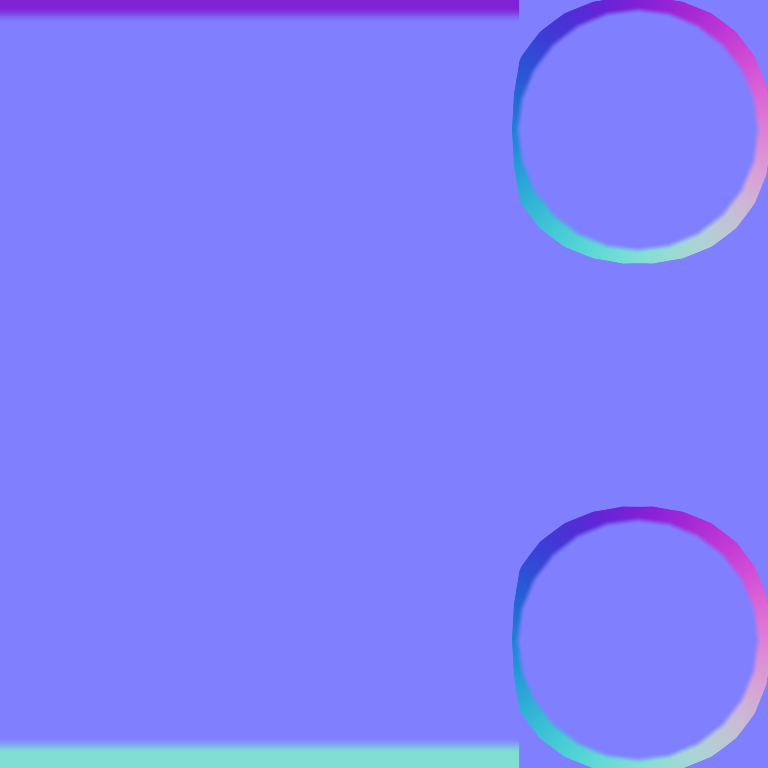
Write a Shadertoy shader that draws this texture map.

```glsl
const float TAU = 6.2831853;

// Tangent-space normal of a bevel leaning along dir, packed as a colour
vec3 bevelColor(vec2 dir) {
    vec2 n = 0.74 * vec2(dir.x, -dir.y);
    return 0.5 + 0.5 * vec3(n, sqrt(1.0 - dot(n, n)));
}

// Regular polygon; turn is the offset of the first face in steps
float polygon(vec2 p, float sides, float apothem, float turn) {
    float angle = atan(p.x, p.y);
    float stepAngle = TAU / sides;
    float face = (floor(angle / stepAngle + 0.5 - turn) + turn) * stepAngle;
    return length(p) * cos(angle - face) - apothem;
}

// Outer rim, slightly fuller on the diagonals and flattened on the left
float rimDistance(vec2 p) {
    float diagonal = sin(2.0 * atan(p.x, p.y));
    float d = polygon(p, 28.0, 0.1735, 0.0) - 0.006 * diagonal * diagonal;
    float y = abs(p.y);
    d = max(d, -p.x - 0.1641 + 0.0556 * y);
    return max(d, -p.x - 0.1615 + 0.167 * (y - 0.0469));
}

void mainImage(out vec4 fragColor, in vec2 fragCoord) {
    vec2 uv = fragCoord / iResolution.xy;
    float px = 1.0 / iResolution.y;
    vec3 color = vec3(0.5, 0.5, 1.0);

    // Bevel strips along the top and bottom edges
    float side = uv.y > 0.5 ? 1.0 : -1.0;
    float edge = min(uv.y, 1.0 - uv.y);
    float width = side > 0.0 ? 0.030 : 0.040;
    float strip = 1.0 - smoothstep(width - 0.021, width, edge);
    strip *= 1.0 - smoothstep(-0.5 * px, 0.5 * px, uv.x - 0.676);
    color = mix(color, bevelColor(vec2(0.0, side)), strip);

    // Two cap rings: crisp outer rim, soft inner border
    for (int i = 0; i < 2; i++) {
        vec2 p = uv - vec2(0.8307, mix(0.1667, 0.8307, float(i)));
        float inner = polygon(p, 24.0, 0.151, 0.5);
        float ring = smoothstep(-0.001, 0.009, inner);
        ring *= 1.0 - smoothstep(-0.5 * px, 0.5 * px, rimDistance(p));
        color = mix(color, bevelColor(p / max(length(p), 0.001)), ring);
    }
    fragColor = vec4(color, 1.0);
}
```
